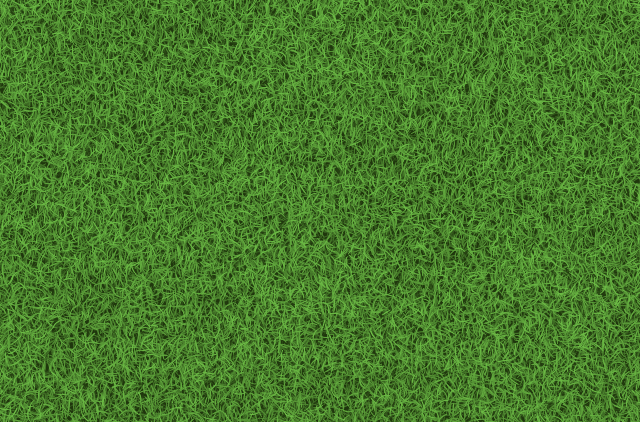
Reproduce this texture procedurally as a Shadertoy shader.

```glsl
// Dense lawn seen from above: thin curved grass blades layered over dark gaps.

const vec3 SHADOW_GREEN = vec3(0.155, 0.270, 0.075);
const vec3 LIGHT_GREEN  = vec3(0.375, 0.650, 0.235);

// Lengths are fractions of the canvas height.
const float CELL_SIZE   = 0.0215;
const float BLADE_WIDTH = 0.0013;   // half width at the middle
const float CLUMP_SIZE  = 0.026;
const float PATCH_SIZE  = 0.16;

const int   LAYERS        = 14;
const float BOTTOM_SHADE  = -0.14;
const float TOP_SHADE     = 1.08;
const float SHADE_SPREAD  = 0.34;
const float CLUMP_AMOUNT  = 0.24;
const float PATCH_AMOUNT  = 0.08;
const float MAX_BEND      = 0.55;
const float UPRIGHT_BIAS  = 0.22;
const float PI = 3.14159265;

// Integer hash giving four values from 0 to 1.
vec4 hash4(ivec3 key) {
    uvec4 v = uvec4(uvec3(key + 4096), 77u) * 1664525u + 1013904223u;
    v += v.yzxy * v.wxyz;
    v ^= v >> 16u;
    v += v.yzxy * v.wxyz;
    return vec4(v >> 8u) / 16777216.0;
}

float valueNoise(vec2 p, int seed) {
    ivec2 c = ivec2(floor(p));
    vec2 f = fract(p);
    f = f * f * (3.0 - 2.0 * f);
    float a = hash4(ivec3(c, seed)).x;
    float b = hash4(ivec3(c + ivec2(1, 0), seed)).x;
    float d = hash4(ivec3(c + ivec2(0, 1), seed)).x;
    float e = hash4(ivec3(c + ivec2(1, 1), seed)).x;
    return mix(mix(a, b, f.x), mix(d, e, f.x), f.y);
}

mat2 rotation(float angle) {
    float c = cos(angle), s = sin(angle);
    return mat2(c, -s, s, c);
}

// Coverage (x) and position from root to tip (y) of one bent, tapered blade.
vec2 blade(vec2 p, float halfLength, float bend, float pixel) {
    float slope = 2.0 * bend * p.x;
    float curveY = bend * (p.x * p.x - 0.3);
    float dist = abs(p.y - curveY) * inversesqrt(1.0 + slope * slope) * CELL_SIZE;
    float along = p.x / halfLength;
    float width = BLADE_WIDTH * (1.0 - 0.45 * along * along);
    float side = 1.0 - smoothstep(width - 0.6 * pixel, width + 0.6 * pixel, dist);
    float ends = 1.0 - smoothstep(0.82, 1.0, abs(along));
    return vec2(side * ends, 0.5 + 0.5 * along);
}

void mainImage(out vec4 fragColor, in vec2 fragCoord) {
    vec2 uv = fragCoord / iResolution.y;
    float pixel = 1.0 / iResolution.y;

    // Uneven light over clumps and broad patches
    float clump = valueNoise(uv / CLUMP_SIZE, 101) - 0.5;
    float patchLight = valueNoise(uv / PATCH_SIZE, 102) - 0.5;
    float light = CLUMP_AMOUNT * clump + PATCH_AMOUNT * patchLight;

    float shade = BOTTOM_SHADE;

    // Blades from the soil upward; each layer has its own shifted grid
    for (int layer = 0; layer < LAYERS; layer++) {
        float depth = float(layer) / float(LAYERS - 1);
        float layerShade = mix(BOTTOM_SHADE, TOP_SHADE, depth);
        vec2 p = uv / CELL_SIZE + 9.0 * hash4(ivec3(7, 3, layer)).xy;
        ivec2 cell = ivec2(floor(p));

        for (int j = -1; j <= 1; j++)
        for (int i = -1; i <= 1; i++) {
            ivec2 id = cell + ivec2(i, j);
            vec4 h = hash4(ivec3(id, layer));
            vec4 g = fract(h * 64.0);
            float angle = 2.0 * PI * h.z;
            angle += UPRIGHT_BIAS * sin(2.0 * angle);
            vec2 q = rotation(angle) * (p - vec2(id) - h.xy);
            float halfLength = mix(0.5, 0.9, h.w);
            float bend = MAX_BEND * (2.0 * g.x - 1.0);
            vec2 b = blade(q, halfLength, bend, pixel);
            float bladeShade = layerShade + SHADE_SPREAD * (g.y - 0.5)
                             + 0.16 * (b.y - 0.5);
            shade = mix(shade, bladeShade, b.x);
        }
    }

    float tone = clamp(shade + light, -0.15, 1.2);
    fragColor = vec4(mix(SHADOW_GREEN, LIGHT_GREEN, tone), 1.0);
}
```
